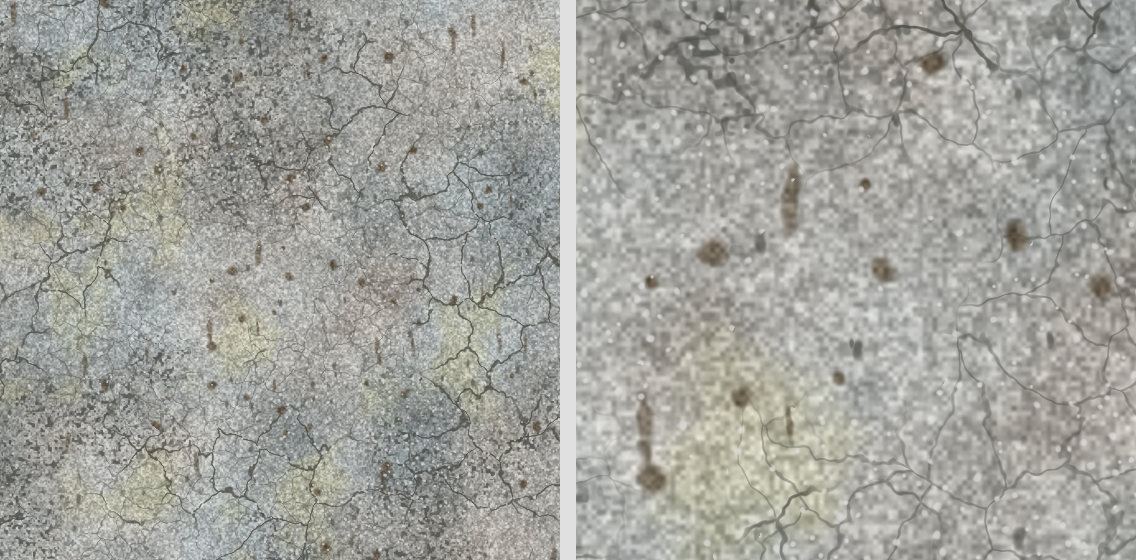
Left: the whole. Right: its middle third, enlarged.
Give the GLSL for this texture, as a Shadertoy shader.

```glsl
// Weathered grey concrete wall with hairline cracks, dark grit, rust pits and pale flecks.

const vec3 CONCRETE = vec3(0.662, 0.669, 0.658);
const vec3 COOL_TINT = vec3(-0.022, 0.002, 0.018);
const vec3 CRACK = vec3(0.27, 0.27, 0.24);
const vec3 GRIT = vec3(0.30, 0.31, 0.29);
const vec3 RUST = vec3(0.35, 0.30, 0.23);
const vec3 LICHEN = vec3(0.77, 0.76, 0.60);
const vec3 CHALK = vec3(0.87, 0.87, 0.86);

float hash(vec2 p) {
    vec3 q = fract(p.xyx * 0.1031);
    q += dot(q, q.yzx + 33.33);
    return fract((q.x + q.y) * q.z);
}

vec2 hash2(vec2 p) {
    return vec2(hash(p), hash(p + 71.7));
}

float noise(vec2 p) {
    vec2 i = floor(p), f = fract(p);
    f = f * f * (3.0 - 2.0 * f);
    return mix(mix(hash(i), hash(i + vec2(1, 0)), f.x),
               mix(hash(i + vec2(0, 1)), hash(i + vec2(1, 1)), f.x), f.y);
}

float fbm(vec2 p) {
    float sum = 0.0, weight = 0.5;
    for (int i = 0; i < 5; i++) {
        sum += weight * noise(p);
        p = mat2(1.6, 1.2, -1.2, 1.6) * p + 13.7;
        weight *= 0.5;
    }
    return sum / 0.969;
}

// Distance to the nearest border between Voronoi cells, in cell units
float cellBorder(vec2 p) {
    vec2 cell = floor(p), f = fract(p), nearest = vec2(0.0);
    float best = 9.0, border = 9.0;
    for (int k = 0; k < 9; k++) {
        vec2 g = vec2(k % 3 - 1, k / 3 - 1);
        vec2 r = g + hash2(cell + g) - f;
        if (dot(r, r) < best) { best = dot(r, r); nearest = r; }
    }
    for (int k = 0; k < 25; k++) {
        vec2 g = vec2(k % 5 - 2, k / 5 - 2);
        vec2 r = g + hash2(cell + g) - f;
        vec2 d = r - nearest;
        if (dot(d, d) > 0.0001) border = min(border, dot(0.5 * (r + nearest), normalize(d)));
    }
    return border;
}

// Warped crack network; width is in canvas units
float cracks(vec2 p, float scale, float width, float px) {
    vec2 warp = vec2(fbm(p * 17.0), fbm(p * 17.0 + 40.0)) - 0.5;
    float d = cellBorder((p + warp * 0.07) * scale) / scale;
    return 1.0 - smoothstep(width * 0.3, width + px, d);
}

// Randomly scattered ragged spots, taller than wide when stretch > 1
float spots(vec2 p, float scale, float radius, float stretch, float chance, float px) {
    vec2 cell = floor(p * scale);
    float ragged = 0.65 + 0.7 * noise(p * 0.9 / radius);
    float cover = 0.0;
    for (int k = 0; k < 9; k++) {
        vec2 id = cell + vec2(k % 3 - 1, k / 3 - 1);
        vec2 d = p - (id + hash2(id + scale)) / scale;
        d.x += d.y * 0.25 * (hash(id + 5.0) - 0.5);
        d.y /= stretch;
        float size = radius * mix(0.45, 1.15, hash(id + 19.0));
        float spot = 1.0 - smoothstep(size * 0.35, size + px, length(d) * ragged);
        cover = max(cover, spot * step(hash(id + 31.0), chance));
    }
    return cover;
}

void mainImage(out vec4 fragColor, in vec2 fragCoord) {
    vec2 p = fragCoord / iResolution.y;
    float px = 0.7 / iResolution.y;

    // Broad clouds, rain wash and fine grain
    float cloud = fbm(p * 3.2 + 4.0) - 0.5;
    float mottle = fbm(p * 15.0 + 9.0) - 0.5;
    float wash = noise(p * vec2(34.0, 2.5)) - 0.5;
    float grain = 0.24 * (noise(p * 340.0) - 0.5) + 0.15 * (noise(p * 165.0 + 3.0) - 0.5);
    vec3 color = CONCRETE + 0.20 * cloud + 0.22 * mottle + 0.035 * wash + grain;
    color += COOL_TINT * clamp(5.0 * (fbm(p * 4.5 + 60.0) - 0.47), -1.0, 1.0);

    // Yellowish stains, mostly low on the wall
    float stain = smoothstep(0.56, 0.76, fbm(p * 7.0 + 21.0) + 0.06 * (0.5 - p.y));
    color = mix(color, LICHEN + grain, 0.45 * stain);

    // Dirty patches filled with dark grit
    float patchy = smoothstep(0.49, 0.70, fbm(p * 4.2 + 33.0) + 0.35 * mottle);
    float grit = smoothstep(0.53, 0.78, 0.6 * noise(p * 230.0 + 8.0) + 0.4 * noise(p * 100.0));
    color -= 0.065 * patchy;
    color = mix(color, GRIT, grit * (0.10 + 0.72 * patchy));

    // Broken crack networks, denser toward the foot
    float broken = fbm(p * 6.0 + 52.0) + 0.12 * (0.5 - p.y);
    float wide = cracks(p, 11.0, 0.0019, px) * smoothstep(0.45, 0.60, broken);
    float fine = cracks(p + 3.0, 21.0, 0.0012, px) * smoothstep(0.40, 0.62, fbm(p * 8.0 + 81.0));
    color = mix(color, CRACK, max(0.75 * wide, 0.38 * fine));

    // Rust pits with dark cores, and drips below them
    float middle = 1.0 - smoothstep(0.25, 0.55, length(p - vec2(0.5, 0.55)));
    float pits = spots(p, 15.0, 0.0105, 1.1, 0.12 + 0.24 * middle, px);
    float drips = spots(p + 2.0, 11.0, 0.0055, 5.0, 0.20, px);
    color = mix(color, RUST + 0.7 * grain, max(0.78 * pits, 0.62 * drips));
    color = mix(color, CRACK, 0.6 * spots(p + 7.0, 26.0, 0.0045, 1.8, 0.16, px));

    // Chalky flecks gathered in scuffed areas
    float scuffed = smoothstep(0.42, 0.68, fbm(p * 6.0 + 95.0));
    float flecks = spots(p, 85.0, 0.0026, 1.0, 0.06 + 0.40 * scuffed, px);
    color = mix(color, CHALK, 0.75 * flecks);

    fragColor = vec4(clamp(color, 0.0, 1.0), 1.0);
}
```
